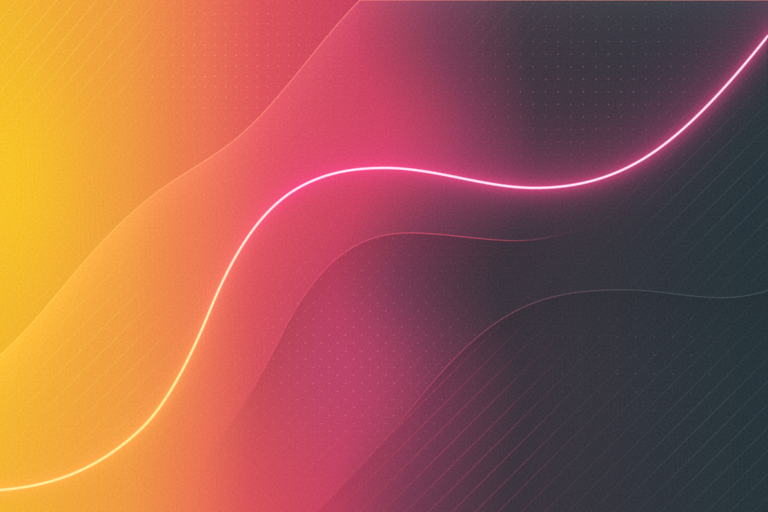
This background is drawn by a Shadertoy shader. Its source:

```glsl
const int NEON = 0, UPPER = 1, MIDDLE = 2, LOWER = 3;

float ramp(float a, float b, float x) { return clamp((x - a) / (b - a), 0., 1.); }

float blob(vec2 p, vec2 center, vec2 radius) {
    vec2 q = (p - center) / radius;
    return exp(-dot(q, q));
}

// Cubic through two knots, each given as (x, height, slope)
float hermite(vec3 a, vec3 b, float x) {
    float h = b.x - a.x, t = ramp(a.x, b.x, x), u = 1. - t;
    return u * u * ((1. + 2. * t) * a.y + t * h * a.z)
         + t * t * ((3. - 2. * t) * b.y - u * h * b.z);
}

float path(float x, vec3 a, vec3 b, vec3 c, vec3 d, vec3 e) {
    if (x < b.x) return hermite(a, b, x);
    if (x < c.x) return hermite(b, c, x);
    return x < d.x ? hermite(c, d, x) : hermite(d, e, x);
}

float curveHeight(int id, float x) {
    vec3 bend = vec3(.586, .635, .55), crest = vec3(.752, .672, 0);
    if (id == UPPER) return path(x, vec3(0, .307, .85), vec3(.156, .479, 1.18),
        vec3(.3125, .629, .72), vec3(.469, .736, .85), vec3(.703, 1, 1));
    if (id == MIDDLE) return path(x, vec3(.38, .088, .85), vec3(.55, .346, 2),
        vec3(.8, .545, 0), vec3(1.01, .53, 0), vec3(1.17, .565, .35));
    if (id == LOWER) return path(x, vec3(.62, 0, 1), vec3(.82, .223, 1.25),
        vec3(.977, .375, .65), vec3(1.22, .434, 0), vec3(1.5, .433, .35));
    if (x < bend.x) return path(x, vec3(0, .043, .08), vec3(.273, .16, .93),
        vec3(.41, .394, 2.45), bend, crest);
    return path(x, bend, crest, vec3(1.045, .633, 0), vec3(1.25, .686, .58), vec3(1.5, .93, 1.25));
}

// Positive above the curve
float curveDistance(int id, vec2 p) {
    float e = .002, y = curveHeight(id, p.x);
    float slope = (curveHeight(id, p.x + e) - y) / e;
    return (p.y - y) / sqrt(1. + slope * slope);
}

float stroke(float d, float halfWidth, float px) {
    return 1. - smoothstep(halfWidth - px, halfWidth + px, abs(d));
}

float dots(vec2 p, float spacing, float px) {
    return stroke(length(fract(p / spacing) - .5) * spacing, .0012, px);
}

float stripes(vec2 p, vec2 normal, float spacing, float px) {
    return stroke((fract(dot(p, normalize(normal)) / spacing) - .5) * spacing, .0008, px);
}

float belowShade(float d, float reach) { return d < 0. ? exp(d / reach) : 0.; }

vec2 gradient(vec2 cell) {
    float angle = 6.2832 * fract(sin(dot(cell, vec2(127.1, 311.7))) * 43758.5);
    return vec2(cos(angle), sin(angle));
}

float gradientNoise(vec2 p) {
    vec2 i = floor(p), f = p - i, u = f * f * (3. - 2. * f), r = vec2(1, 0);
    float low = mix(dot(gradient(i), f), dot(gradient(i + r), f - r), u.x);
    float high = mix(dot(gradient(i + r.yx), f - r.yx), dot(gradient(i + 1.), f - 1.), u.x);
    return mix(low, high, u.y);
}

// Colour stops (r, g, b, position) along a gently warped horizontal axis
vec3 backdrop(vec2 p) {
    vec4 stops[8] = vec4[8](vec4(.95, .71, .18, 0), vec4(.94, .6, .26, .25),
        vec4(.92, .45, .33, .4), vec4(.87, .33, .36, .51), vec4(.79, .26, .38, .69),
        vec4(.47, .23, .33, .85), vec4(.24, .21, .25, 1.02), vec4(.16, .21, .235, 1.45));
    float s = p.x - .08 * blob(p, vec2(.85, .74), vec2(.2, .14))
            + .07 * blob(p, vec2(.82, .44), vec2(.25, .12))
            + .05 * blob(p, vec2(.75, 0), vec2(.3, .15));
    vec3 c = stops[0].rgb;
    for (int i = 1; i < 8; i++) c = mix(c, stops[i].rgb, ramp(stops[i - 1].w, stops[i].w, s));
    c = mix(c, vec3(.98, .78, .15), .8 * blob(p, vec2(0, .65), vec2(.15, .25)));
    return mix(c, vec3(.7, .27, .45), .55 * blob(p, vec2(.66, .27), vec2(.14, .18)));
}

void mainImage(out vec4 fragColor, in vec2 fragCoord) {
    vec2 p = fragCoord / iResolution.xy * vec2(1.5, 1);
    float px = 1. / iResolution.y;
    vec3 color = backdrop(p);

    // Soft steps below the thin curves
    float upper = curveDistance(UPPER, p), middle = curveDistance(MIDDLE, p);
    float lower = curveDistance(LOWER, p), neon = curveDistance(NEON, p);
    float middleFade = smoothstep(.38, .56, p.x) * (1. - smoothstep(.9, 1.16, p.x));
    color += .05 * belowShade(upper, .06);
    color *= 1. - .1 * middleFade * belowShade(middle, .07) - .06 * belowShade(lower, .06);

    // Dot fields
    vec2 turned = vec2(p.x + p.y, p.y - p.x) * .7071;
    float dotMask = dots(p, .0205, px) * (.5 * blob(p, vec2(.45, .88), vec2(.22, .15))
                  + .2 * blob(p, vec2(.12, .5), vec2(.15, .12)))
        + .4 * dots(p, .0245, px) * blob(p, vec2(1.15, .84), vec2(.28, .17))
        + .5 * dots(turned, .0222, px) * blob(p, vec2(.7, .3), vec2(.2, .22))
        + .25 * dots(p, .036, px) * blob(p, vec2(1.25, .3), vec2(.2, .12));
    color = mix(color, mix(vec3(1, .75, .45), vec3(.85, .5, .65), ramp(.4, .8, p.x)), dotMask);

    // Diagonal hatching
    vec3 hatch = mix(vec3(1, .8, .35), vec3(.8, .27, .4), ramp(.3, .7, p.x));
    hatch = mix(hatch, vec3(.35, .4, .43), ramp(1., 1.25, p.x));
    float steep = blob(p, vec2(.08, .95), vec2(.2, .18)) + .4 * blob(p, vec2(.95, .98), vec2(.15, .1));
    float level = .6 * blob(p, vec2(.18, .3), vec2(.17, .19)) + blob(p, vec2(.88, .12), vec2(.22, .2))
        + .7 * blob(p, vec2(1.42, .64), vec2(.17)) + .7 * blob(p, vec2(1.4, .15), vec2(.19));
    color = mix(color, hatch, .5 * (steep * stripes(p, vec2(1.2, -1), .03, px)
                                  + level * stripes(p, vec2(1, -1), .032, px)));

    // Thin curves
    vec3 warm = mix(vec3(1, .83, .35), vec3(1, .55, .5), ramp(.1, .6, p.x));
    vec3 cool = mix(vec3(.78, .27, .4), vec3(.3, .36, .38), ramp(.85, 1.25, p.x));
    color = mix(color, warm, .75 * stroke(upper, .001, px));
    color = mix(color, vec3(.92, .32, .45), .75 * middleFade * stroke(middle, .001, px));
    color = mix(color, cool, .7 * smoothstep(.65, .85, p.x) * stroke(lower, .001, px));

    // Neon curve: wide halo, tight halo, bright core
    float d = abs(neon), pinkness = smoothstep(.3, .6, p.x);
    vec3 glow = mix(vec3(1, .68, .32), vec3(.98, .28, .55), pinkness);
    float halo = exp(-d / (neon > 0. ? .075 : .035)) * (1. - .4 * ramp(1., 1.5, p.x));
    color = mix(color, glow, halo * mix(.25, .5, pinkness));
    color = mix(color, glow * 1.08, .6 * exp(-d / .01));
    color = mix(color, mix(vec3(1, .93, .6), vec3(1, .9, .98), pinkness), stroke(d, .0024, px));

    // Fine grain
    fragColor = vec4(clamp(color + .025 * gradientNoise(p * 230.), 0., 1.), 1);
}
```
